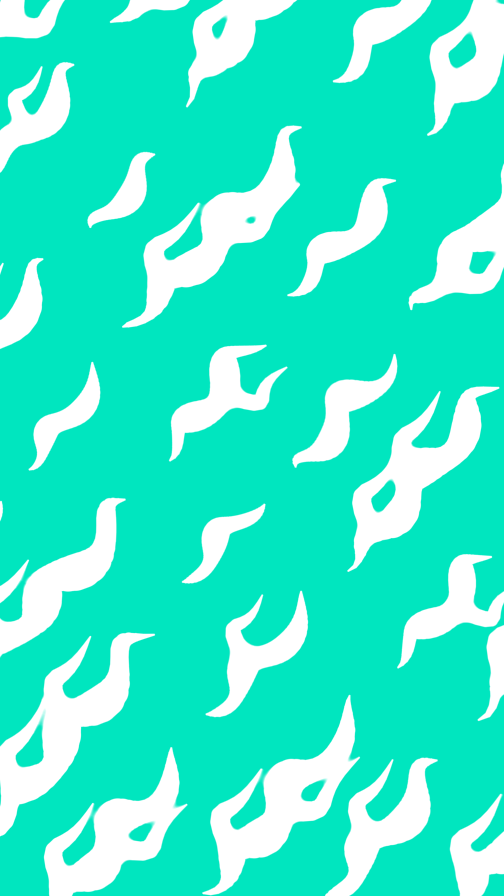
This pattern is drawn by a WebGL 1 fragment shader. Its source:

```glsl
precision highp float;
// Scattered white flame wisps on flat turquoise, all leaning up to the right.
// The plane is cut into slanted rows of uneven slots; each slot holds one
// tapered, meandering spine with up to two hooked side tongues.

uniform vec2 u_resolution;

const vec3 TURQUOISE = vec3(0.0, 0.90, 0.75);
const vec3 WHITE = vec3(1.0);
const float PI = 3.14159265;
const float LEAN = 0.88;            // direction of the wisps, radians
const float ROW = 0.115;            // spacing across the wisps
const float CELL = 0.55;            // length shared by two wisps
const float GAP = 0.058;            // free length between wisps
const float WAVELENGTH = 0.105;     // mean meander length
const vec2 AMPLITUDE = vec2(0.006, 0.0165);   // meander at root and tip
const vec2 HALF_WIDTH = vec2(0.010, 0.0185);  // short and long wisps
const float TONGUE_REACH = 0.035;
const float BLEND = 0.012;          // roundness of the forks
const float WARP = 0.016;
const int BODY_STEPS = 40;
const int TONGUE_STEPS = 12;

struct Flame { float len; float radius; float phase; float seed; };

float hash(vec2 p) {
  return fract(sin(dot(p, vec2(127.1, 311.7))) * 43758.5453);
}

vec2 gradient(vec2 cell) {
  float angle = 2.0 * PI * hash(cell);
  return vec2(cos(angle), sin(angle));
}

float gradientNoise(vec2 p) {
  vec2 i = floor(p), f = fract(p);
  vec2 s = f * f * f * (f * (f * 6.0 - 15.0) + 10.0);
  vec2 e = vec2(1.0, 0.0);
  float low = mix(dot(gradient(i), f), dot(gradient(i + e), f - e), s.x);
  float high = mix(dot(gradient(i + e.yx), f - e.yx),
                   dot(gradient(i + e.xx), f - e.xx), s.x);
  return mix(low, high, s.y);
}

float smoothMin(float a, float b, float k) {
  float h = max(k - abs(a - b), 0.0) / k;
  return min(a, b) - 0.25 * h * h * k;
}

// Capsule whose radius runs from ra to rb
float taperedSegment(vec2 p, vec2 a, vec2 b, float ra, float rb) {
  vec2 ab = b - a;
  float h = clamp(dot(p - a, ab) / dot(ab, ab), 0.0, 1.0);
  return length(p - a - ab * h) - mix(ra, rb, h);
}

// Meander phase: tight near the root, stretched toward the tip
float meander(Flame f, float t) {
  return f.phase + 2.0 * PI * (f.len / WAVELENGTH + 0.3) * pow(t, 0.8);
}

vec2 spine(Flame f, float t) {
  float a = meander(f, t);
  float amp = mix(AMPLITUDE.x, AMPLITUDE.y, t) * min(1.0, 0.35 + f.len * 4.0);
  return vec2(t * f.len + 0.4 * amp * cos(a), amp * sin(a));
}

float bodyRadius(Flame f, float t) {
  float swell = 1.0 + 0.2 * sin(1.6 * meander(f, t) + f.seed * 6.0);
  return 0.0012 + f.radius * 4.0 * t * (1.0 - t) * swell;
}

float body(vec2 p, Flame f) {
  float d = 1.0, ra = bodyRadius(f, 0.0);
  vec2 a = spine(f, 0.0);
  for (int i = 1; i <= BODY_STEPS; i++) {
    float t = float(i) / float(BODY_STEPS);
    vec2 b = spine(f, t);
    float rb = bodyRadius(f, t);
    d = min(d, taperedSegment(p, a, b, ra, rb));
    a = b;
    ra = rb;
  }
  return d;
}

// Side tongue, leaving on the side from which the body bends away
float tongue(vec2 p, Flame f, float t0) {
  vec2 root = spine(f, t0);
  float side = root.y < spine(f, t0 + 0.04 / f.len).y ? -1.0 : 1.0;
  float extent = min(0.095, 0.4 * f.len);
  float d = 1.0, ra = 0.6 * f.radius;
  vec2 a = root;
  for (int i = 1; i <= TONGUE_STEPS; i++) {
    float q = float(i) / float(TONGUE_STEPS);
    float out_ = smoothstep(0.0, 0.5, q) + 0.15 * sin(2.0 * PI * q);
    vec2 b = root + vec2(extent * q * (0.4 + 0.6 * q), side * TONGUE_REACH * out_);
    float rb = 0.001 + 0.6 * f.radius * (1.0 - q) * (1.0 + 1.1 * q);
    d = min(d, taperedSegment(p, a, b, ra, rb));
    a = b;
    ra = rb;
  }
  return d;
}

// Distance to the wisp of one row that shares the slot of p
float rowFlame(vec2 p, float row) {
  float x = p.x / CELL + fract(row * 0.618) + 0.15 * hash(vec2(row, 3.0));
  vec2 id = vec2(floor(x), row);
  x = fract(x) * CELL;
  float split = CELL * mix(0.26, 0.74, hash(id + 11.0));
  float second = step(split, x);
  id.x += 0.5 * second;
  Flame f;
  f.len = mix(split, CELL - split, second) - GAP;
  f.radius = mix(HALF_WIDTH.x, HALF_WIDTH.y, smoothstep(0.06, 0.28, f.len));
  f.phase = 2.0 * PI * hash(id + 23.0);
  f.seed = hash(id + 37.0);
  float jitter = 0.016 * (hash(id + 41.0) - 0.5);
  vec2 q = vec2(x - split * second - 0.5 * GAP, p.y - (row + 0.5) * ROW - jitter);
  float d = body(q, f);
  if (f.len > 0.15 && f.seed > 0.25) d = smoothMin(d, tongue(q, f, 0.38 + 0.15 * f.seed), BLEND);
  if (f.len > 0.23) d = smoothMin(d, tongue(q, f, 0.14 + 0.1 * f.seed), BLEND);
  return d;
}

void main() {
  vec2 p = gl_FragCoord.xy / u_resolution.y;
  p += WARP * vec2(gradientNoise(p * 4.0), gradientNoise(p * 4.0 + 17.3));
  vec2 axis = vec2(cos(LEAN), sin(LEAN));
  p = vec2(dot(p, axis), dot(p, vec2(-axis.y, axis.x)));
  float row = floor(p.y / ROW), d = 1.0;
  for (int i = -1; i <= 1; i++) d = min(d, rowFlame(p, row + float(i)));
  float edge = 0.8 / u_resolution.y;
  gl_FragColor = vec4(mix(WHITE, TURQUOISE, smoothstep(-edge, edge, d)), 1.0);
}
```
